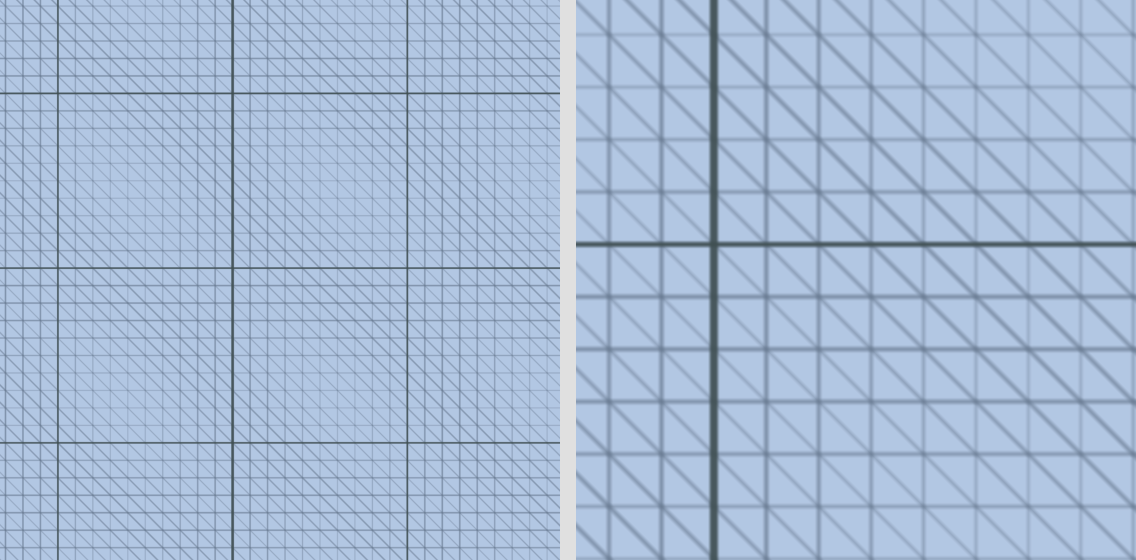
Left: the whole. Right: its middle third, enlarged.
Reproduce this pattern procedurally as a Shadertoy shader.

```glsl
#define PITCH 0.0312
#define MAJOR_EVERY 10.0
#define ORIGIN vec2(0.4154, 0.5212)
#define BEAT 0.385
#define EDGE 0.0015
#define MINOR_HALF 0.0011
#define MAJOR_HALF 0.0014
#define PAPER vec3(0.70, 0.78, 0.89)
#define MINOR_INK vec3(0.40, 0.47, 0.56)
#define MAJOR_INK vec3(0.25, 0.31, 0.32)

const float TAU = 6.2831853;

// Soft coverage of a line, given the distance to its centre
float stroke(float dist, float halfWidth) {
    float soft = max(EDGE, 0.75 / iResolution.y);
    return 1.0 - smoothstep(halfWidth - soft, halfWidth + soft, dist);
}

// Index of the nearest line in a family
float lineIndex(float x, float pitch) {
    return floor(x / pitch + 0.5);
}

// Slow swell of weight from line to line, 0 to 1
float swell(float linePos, float peak) {
    return 0.5 + 0.5 * cos(TAU * (linePos - peak) / BEAT);
}

// Fine lines: swelling in both width and strength
float minorLines(float x, float peak, float distScale, float faint, float dark) {
    float linePos = lineIndex(x, PITCH) * PITCH;
    float weight = swell(linePos, peak);
    float halfWidth = MINOR_HALF * mix(0.85, 1.25, weight);
    return stroke(abs(x - linePos) * distScale, halfWidth) * mix(faint, dark, weight);
}

// Heavy lines: every second one is widened by the given factor
float majorLines(float x, float widen) {
    float pitch = PITCH * MAJOR_EVERY;
    float index = lineIndex(x, pitch);
    float isEven = 1.0 - mod(index, 2.0);
    float halfWidth = MAJOR_HALF * mix(1.0, widen, isEven);
    return stroke(abs(x - index * pitch), halfWidth) * 0.88;
}

void mainImage(out vec4 fragColor, in vec2 fragCoord) {
    vec2 p = fragCoord / iResolution.y - ORIGIN;
    vec3 color = PAPER;

    // Falling diagonals through the grid crossings
    color = mix(color, MINOR_INK, minorLines(p.x + p.y, 0.143, 0.70711, 0.38, 0.58));

    // Fine square grid
    color = mix(color, MINOR_INK, minorLines(p.x, 0.0, 1.0, 0.32, 0.66));
    color = mix(color, MINOR_INK, minorLines(p.y, -0.05, 1.0, 0.32, 0.64));

    // Heavy square grid
    color = mix(color, MAJOR_INK, majorLines(p.y, 0.95));
    color = mix(color, MAJOR_INK, majorLines(p.x, 1.7));

    fragColor = vec4(color, 1.0);
}
```
